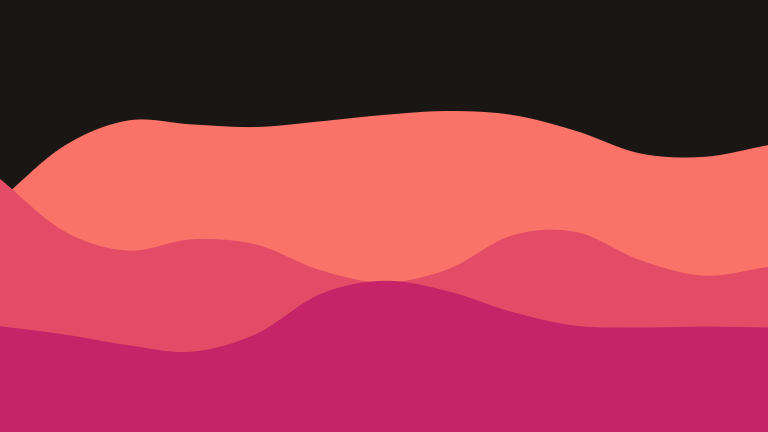
This background is drawn by a Shadertoy shader. Its source:

```glsl
// Three flat, overlapping wave layers rising from the bottom of a dark backdrop.
// Each crest is a smooth cubic spline through evenly spaced heights, and the
// layers are painted back to front with antialiased edges.

const int SPANS = 12;

const vec3 NIGHT   = vec3(0.102, 0.086, 0.073);
const vec3 CORAL   = vec3(0.984, 0.449, 0.408);
const vec3 ROSE    = vec3(0.888, 0.300, 0.402);
const vec3 MAGENTA = vec3(0.777, 0.138, 0.408);

// Crest heights from left to right, as fractions of the canvas height
const float BACK[13] = float[13](
    0.537, 0.662, 0.721, 0.712, 0.706, 0.719, 0.734,
    0.743, 0.734, 0.697, 0.645, 0.637, 0.664);
const float MIDDLE[13] = float[13](
    0.586, 0.465, 0.420, 0.446, 0.434, 0.375, 0.346,
    0.377, 0.455, 0.463, 0.398, 0.362, 0.382);
const float FRONT[13] = float[13](
    0.245, 0.226, 0.201, 0.186, 0.227, 0.319, 0.350,
    0.326, 0.278, 0.246, 0.242, 0.244, 0.242);

// Catmull-Rom crest at x in 0..1: returns (height, slope along x)
vec2 crest(float knots[13], float x) {
    float s = clamp(x, 0.0, 1.0) * float(SPANS);
    int i = min(int(s), SPANS - 1);
    float t = s - float(i);

    // Neighbouring knots, extended in a straight line past both ends
    float b = knots[i];
    float c = knots[i + 1];
    float a = i > 0 ? knots[max(i - 1, 0)] : 2.0 * b - c;
    float d = i < SPANS - 1 ? knots[min(i + 2, SPANS)] : 2.0 * c - b;

    float k1 = 0.5 * (c - a);
    float k2 = a - 2.5 * b + 2.0 * c - 0.5 * d;
    float k3 = 0.5 * (d - a) + 1.5 * (b - c);
    float height = b + t * (k1 + t * (k2 + t * k3));
    float slope = (k1 + t * (2.0 * k2 + 3.0 * t * k3)) * float(SPANS);
    return vec2(height, slope);
}

// Paints everything below a crest, with an edge one pixel wide
vec3 paintWave(vec3 base, vec3 tint, float knots[13], vec2 uv, float aspect, float pixel) {
    vec2 wave = crest(knots, uv.x);
    float dist = (wave.x - uv.y) / length(vec2(1.0, wave.y / aspect));
    return mix(base, tint, clamp(dist / pixel + 0.5, 0.0, 1.0));
}

void mainImage(out vec4 fragColor, in vec2 fragCoord) {
    vec2 uv = fragCoord / iResolution.xy;
    float aspect = iResolution.x / iResolution.y;
    float pixel = 1.0 / iResolution.y;

    // Layers from back to front
    vec3 color = NIGHT;
    color = paintWave(color, CORAL, BACK, uv, aspect, pixel);
    color = paintWave(color, ROSE, MIDDLE, uv, aspect, pixel);
    color = paintWave(color, MAGENTA, FRONT, uv, aspect, pixel);

    fragColor = vec4(color, 1.0);
}
```
